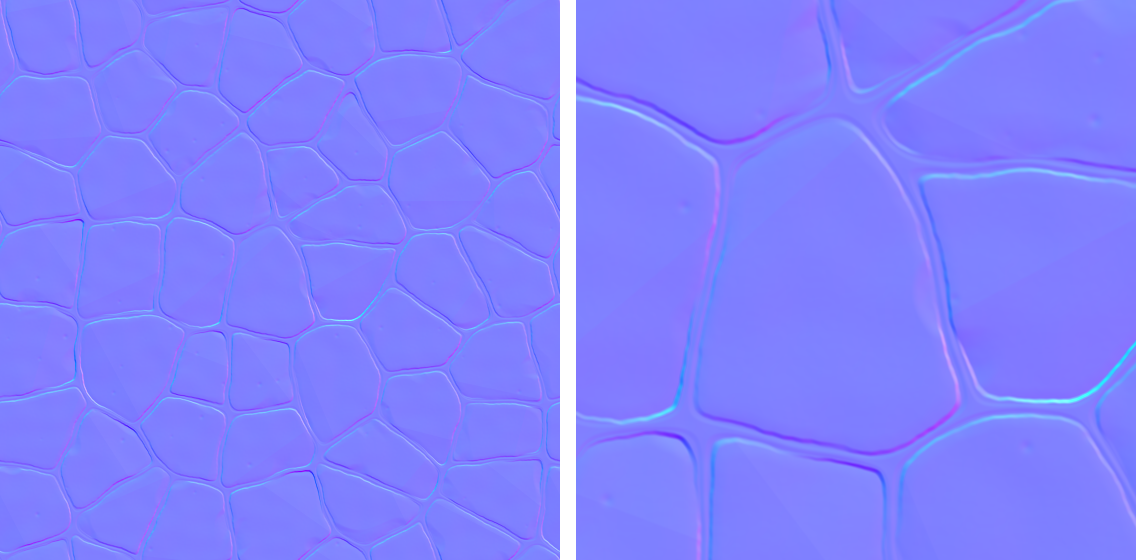
Left, the full canvas; right, a detail of the centre.
This texture map is drawn by a Shadertoy shader. Its source:

```glsl
const float STONES = 7.0;          // stones across the canvas
const float JITTER = 0.8;          // irregularity of the stone layout
const float CORNER_SHARPNESS = 30.0;
const float WARP = 0.06;           // bending of the joints
const float EDGE_ROUGHNESS = 0.022;
const float JOINT = 0.021;         // half width of the mortar, in stones
const float STEP_WIDTH = 0.022;    // steep rim of a stone
const float STEP_HEIGHT = 0.0056;
const float STEP_VARIATION = 0.9;  // uneven height along the rim
const float SHOULDER_HEIGHT = 0.0042;
const float SHOULDER_WIDTH = 0.075;
const float CHIP_WIDTH = 0.13;     // extra shoulder where the rim is worn
const float CHIP_DEPTH = 0.007;
const float MORTAR_CROWN = 0.0016;
const float MORTAR_GRAIN = 0.0014;
const float UNDULATION = 0.0035;
const float FACET_SLOPE = 0.045;
const float GRAIN = 0.00016;
const float PIT_GRID = 3.0;        // pit cells per stone
const float PIT_SHARE = 0.22;
const float PIT_DEPTH = 0.003;
const vec2 RELIEF = vec2(0.8, 1.0); // strength across and upwards

vec2 hash2(vec2 p) {
    vec3 q = fract(p.xyx * vec3(0.1031, 0.1030, 0.0973));
    q += dot(q, q.yzx + 33.33);
    return fract((q.xx + q.yz) * q.zy);
}

// Gradient noise repeating every "period" units
float corner(vec2 cell, vec2 offset, float period) {
    float angle = 6.2832 * hash2(mod(cell, period) + 17.0).x;
    return dot(vec2(cos(angle), sin(angle)), offset);
}

float noise(vec2 p, float period) {
    vec2 i = floor(p), f = p - i;
    vec2 u = f * f * f * (f * (f * 6.0 - 15.0) + 10.0);
    vec2 e = vec2(1, 0);
    float low = mix(corner(i, f, period), corner(i + e, f - e, period), u.x);
    float high = mix(corner(i + e.yx, f - e.yx, period), corner(i + 1.0, f - 1.0, period), u.x);
    return mix(low, high, u.y);
}

// Noise with "scale" features per stone; it tiles with the canvas
float stoneNoise(vec2 p, float scale, vec2 seed) {
    return noise(p * scale + seed, STONES * scale);
}

vec2 site(vec2 cell) {
    return cell + 0.5 + JITTER * (hash2(mod(cell, STONES) + 3.0) - 0.5);
}

// Rounded distance to the joint, and the cell of the stone
vec3 stoneCell(vec2 p) {
    vec2 base = floor(p), nearest = base;
    float best = 9.0;
    for (int y = -1; y <= 1; y++)
    for (int x = -1; x <= 1; x++) {
        vec2 cell = base + vec2(x, y);
        float d = distance(p, site(cell));
        if (d < best) { best = d; nearest = cell; }
    }
    vec2 own = site(nearest);
    float sum = 0.0;
    for (int y = -2; y <= 2; y++)
    for (int x = -2; x <= 2; x++) {
        if (x == 0 && y == 0) continue;
        vec2 other = site(nearest + vec2(x, y));
        float d = dot(0.5 * (own + other) - p, normalize(other - own));
        sum += exp(-CORNER_SHARPNESS * d);
    }
    return vec3(-log(sum) / CORNER_SHARPNESS, nearest);
}

// Sparse small dents
float pits(vec2 p) {
    vec2 cell = floor(p * PIT_GRID);
    vec2 id = mod(cell, STONES * PIT_GRID);
    vec2 kind = hash2(id + 71.0);
    vec2 center = cell + 0.25 + 0.5 * hash2(id + 131.0);
    float radius = mix(0.04, 0.075, kind.y);
    float r = length(p * PIT_GRID - center) / radius;
    return step(kind.x, PIT_SHARE) * exp(-r * r) * kind.y;
}

float height(vec2 p) {
    vec2 bend = vec2(stoneNoise(p, 2.0, vec2(0)), stoneNoise(p, 2.0, vec2(5.3, 8.7)));
    vec3 stone = stoneCell(p + WARP * bend);
    vec2 kind = hash2(mod(stone.yz, STONES) + 9.0);
    vec2 seed = 40.0 * kind;

    // Rough rim, worn back in places
    float rough = stoneNoise(p, 4.0, seed) + 0.35 * stoneNoise(p, 11.0, seed)
                + 0.15 * stoneNoise(p, 25.0, seed);
    float d = stone.x - JOINT + EDGE_ROUGHNESS * rough;
    float chip = smoothstep(0.15, 0.4, stoneNoise(p, 2.0, seed.yx));
    float rim = smoothstep(0.0, STEP_WIDTH, d);
    float rimHeight = STEP_HEIGHT * (1.0 + STEP_VARIATION * stoneNoise(p, 3.0, seed + 6.4));
    float shoulder = clamp(d / (SHOULDER_WIDTH + CHIP_WIDTH * chip), 0.0, 1.0);
    shoulder *= 2.0 - shoulder;

    // Stone top with one broad worn facet
    float angle = 6.2832 * kind.x;
    vec2 facing = vec2(cos(angle), sin(angle));
    float beyond = dot(p - site(stone.yz), facing) - mix(0.18, 0.4, kind.y);
    float top = UNDULATION * stoneNoise(p, 1.0, seed) + GRAIN * stoneNoise(p, 24.0, seed);
    top -= PIT_DEPTH * pits(p) + FACET_SLOPE * max(beyond, 0.0);

    // Mortar, slightly raised between the stones
    float mortar = MORTAR_CROWN * (1.0 - smoothstep(0.0, JOINT, stone.x));
    mortar += MORTAR_GRAIN * stoneNoise(p, 9.0, vec2(2.7));

    return rimHeight * rim + (SHOULDER_HEIGHT + CHIP_DEPTH * chip) * shoulder
         - CHIP_DEPTH * chip * rim + mix(mortar, top, rim);
}

void mainImage(out vec4 fragColor, in vec2 fragCoord) {
    vec2 p = STONES * fragCoord / iResolution.y;
    float e = STONES * max(0.0008, 0.5 / iResolution.y);
    vec2 slope = vec2(height(p + vec2(e, 0)) - height(p - vec2(e, 0)),
                      height(p + vec2(0, e)) - height(p - vec2(0, e))) / (2.0 * e);
    // Slopes go straight to red and green, blue stays full
    fragColor = vec4(0.5 - 0.5 * RELIEF * slope, 1.0, 1.0);
}
```
